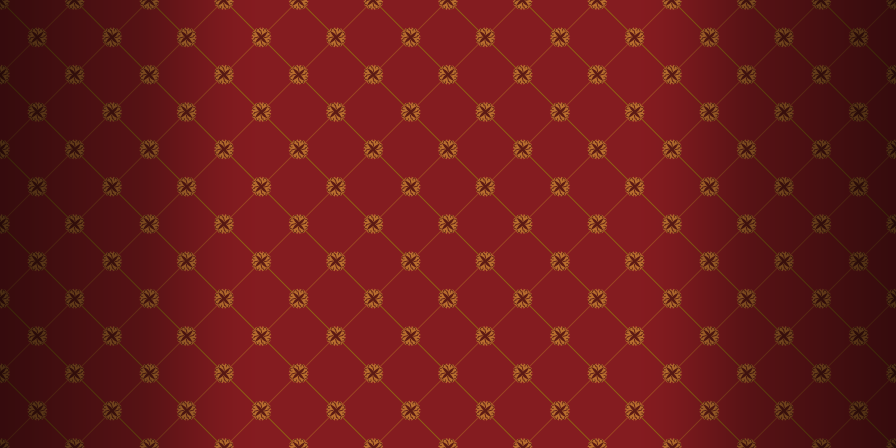
A Shadertoy shader for this pattern:

```glsl
// Crimson damask: a fine diagonal trellis with a small gold rosette on every
// crossing, 12 by 6 cells, darkened smoothly toward both sides. Each rosette is
// one engraved petal folded around four quarters; pixels are supersampled.

const vec2 CELLS = vec2(12.0, 6.0);
const float LINE_WIDTH = 0.012;
const float ROSETTE_RADIUS = 0.136;
const int SAMPLES = 3;

const vec3 CRIMSON = vec3(0.518, 0.108, 0.124);
const vec3 OLIVE = vec3(0.56, 0.40, 0.07);
const vec3 COPPER = vec3(0.64, 0.34, 0.13);
const vec3 GOLD = vec3(0.72, 0.43, 0.18);
const vec3 ENGRAVED = vec3(0.36, 0.10, 0.08);

// Coverage of the inside of a signed distance
float fill(float d, float px) {
    return clamp(0.5 - d / px, 0.0, 1.0);
}

// Exact coverage of a centred band, also when thinner than a pixel
float band(float d, float width, float px) {
    float h = 0.5 * width;
    return clamp((min(d + 0.5 * px, h) - max(d - 0.5 * px, -h)) / px, 0.0, 1.0);
}

vec2 rotate(vec2 p, float angle) {
    float c = cos(angle), s = sin(angle);
    return vec2(c * p.x - s * p.y, s * p.x + c * p.y);
}

float segment(vec2 p, vec2 a, vec2 b) {
    vec2 ab = b - a;
    return length(p - a - ab * clamp(dot(p - a, ab) / dot(ab, ab), 0.0, 1.0));
}

// Fold the plane into the quarter around the positive x axis
vec2 foldQuarter(vec2 p) {
    const float QUARTER = 1.57079633;
    float angle = atan(p.y, p.x + 1e-6);
    return rotate(p, -QUARTER * floor(angle / QUARTER + 0.5));
}

// x: rosette silhouette, y: engraved cuts, both as coverage; unit radius
vec2 rosette(vec2 p, float px) {
    float r = length(p);
    vec2 q = foldQuarter(rotate(p, 0.16 * (1.0 - r)));
    vec2 m = vec2(q.x, abs(q.y));

    // Scalloped rim with a notch on each axis
    float rim = r - 0.97 - 0.04 * cos(12.0 * atan(q.y, q.x + 1e-6));
    float notch = segment(m, vec2(0.90, 0.0), vec2(1.2, 0.0)) - 0.09;
    float shape = max(rim, -notch);

    // Tapered diagonal gaps, a petal vein and paired curls
    float gap = (m.x - m.y) * 0.7071 - 0.13 * (1.0 - smoothstep(0.35, 1.0, r));
    float vein = segment(q, vec2(0.30, 0.0), vec2(0.68, 0.10)) - 0.045;
    float curl = abs(length(m - vec2(0.70, 0.34)) - 0.15) - 0.035;
    curl = max(curl, 0.62 - m.x);
    float cuts = min(gap, min(vein, curl));
    return vec2(fill(shape, px), fill(cuts, px));
}

// Trellis and rosettes; p is in cells
vec3 damask(vec2 p, float px) {
    vec2 diagonal = vec2(p.x + p.y, p.x - p.y);
    vec2 offset = diagonal - floor(diagonal + 0.5);
    vec2 lineDist = abs(offset) * 0.7071;
    vec2 local = 0.5 * vec2(offset.x + offset.y, offset.x - offset.y);

    vec3 col = mix(CRIMSON, COPPER, 0.75 * band(lineDist.y, LINE_WIDTH, px));
    col = mix(col, OLIVE, band(lineDist.x, LINE_WIDTH, px));

    vec2 motif = rosette(local / ROSETTE_RADIUS, px / ROSETTE_RADIUS);
    return mix(col, mix(GOLD, ENGRAVED, motif.y), motif.x);
}

// Mirrored side shading, equal at both edges
float sideShade(float x) {
    float fromEdge = min(x, 1.0 - x);
    float slope = mix(0.37, 0.70, smoothstep(-0.06, 0.23, fromEdge));
    return mix(slope, 1.0, smoothstep(0.15, 0.29, fromEdge));
}

void mainImage(out vec4 fragColor, in vec2 fragCoord) {
    float px = CELLS.y / iResolution.y / float(SAMPLES);
    vec3 col = vec3(0.0);
    for (int j = 0; j < SAMPLES; j++) {
        for (int i = 0; i < SAMPLES; i++) {
            vec2 jitter = (vec2(i, j) + 0.5) / float(SAMPLES) - 0.5;
            vec2 uv = (fragCoord + jitter) / iResolution.xy;
            col += damask(uv * CELLS, px);
        }
    }
    col /= float(SAMPLES * SAMPLES);
    fragColor = vec4(col * sideShade(fragCoord.x / iResolution.x), 1.0);
}
```
